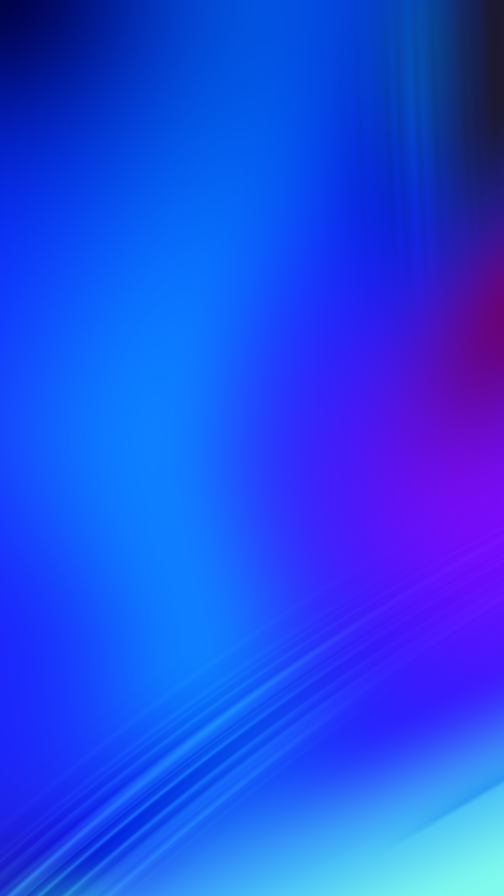
Write a Shadertoy shader that draws this background.

```glsl
// Abstract blue silk: a curved azure band over deep blue, with violet and
// crimson glows at the right, dark upper corners and a cyan lower corner.
// Soft elliptical glows are layered, then fine noise streaks follow an arc.

#define BLUE    vec3(0.11, 0.13, 0.99)
#define AZURE   vec3(0.04, 0.51, 1.00)
#define VIOLET  vec3(0.48, 0.05, 1.00)
#define CRIMSON vec3(0.43, 0.00, 0.42)
#define NAVY    vec3(0.00, 0.00, 0.25)
#define TEAL    vec3(0.02, 0.31, 0.64)
#define SHADOW  vec3(0.11, 0.09, 0.15)
#define CYAN    vec3(0.27, 0.74, 0.97)
#define MINT    vec3(0.50, 0.98, 0.93)
#define STREAK_DENSITY 95.0
#define STREAK_GAIN    0.48

float hash(float n) {
    return fract(sin(n * 127.1) * 4375.85);
}

float noise(float x) {
    float i = floor(x), f = fract(x);
    return mix(hash(i), hash(i + 1.0), f * f * (3.0 - 2.0 * f));
}

// Elliptical Gaussian, one at its centre
float glow(vec2 p, vec2 centre, vec2 radius) {
    vec2 d = (p - centre) / radius;
    return exp(-dot(d, d));
}

// Azure band: its spine bends with height and its left side is softer
float azureBand(vec2 p) {
    float spine = 0.32 + 0.19 * smoothstep(0.5, 1.0, p.y)
                + 0.08 * (1.0 - smoothstep(0.26, 0.5, p.y));
    float d = p.x - spine;
    float leftWidth = mix(0.24, 0.34, smoothstep(0.25, 0.55, p.y));
    float rightWidth = 0.22 + 0.05 * smoothstep(0.6, 0.9, p.y);
    float width = d < 0.0 ? leftWidth : rightWidth;
    float fade = smoothstep(-0.06, 0.28, p.y)
               * (1.0 - 0.48 * smoothstep(0.5, 1.0, p.y));
    return exp(-d * d / (width * width)) * fade;
}

// Layered fine lines along a rising arc; s is the height above the arc
float streaks(vec2 p, float s) {
    float across = s / (1.0 - 0.35 * p.x);
    float lines = 0.0;
    for (int i = 0; i < 3; i++) {
        float k = float(i);
        float n = noise(across * STREAK_DENSITY * (1.0 + 0.6 * k)
                        + p.x * (k - 1.0) * 1.2 + 40.0 + 17.0 * k);
        lines += (n * n * n - 0.25) / (1.0 + 0.7 * k);
    }
    float envelope = exp(-pow((s + 0.035) / 0.065, 2.0));
    return lines * envelope * (1.0 - 0.9 * smoothstep(0.2, 0.85, p.x));
}

void mainImage(out vec4 fragColor, in vec2 fragCoord) {
    vec2 p = fragCoord / iResolution.xy;

    // Main blue field and band
    vec3 col = mix(BLUE, AZURE, azureBand(p));
    col.z *= 1.0 - 0.10 * smoothstep(0.65, 1.0, p.y);
    col.x *= 1.0 - 0.9 * smoothstep(0.5, 0.9, p.y);

    // Violet glow, then crimson slanting down to the left
    col = mix(col, VIOLET, 0.97 * glow(p, vec2(1.0, 0.44), vec2(0.37, 0.205)));
    col = mix(col, vec3(0.02, 0.09, 0.85),
              0.7 * glow(p, vec2(0.79, 0.80), vec2(0.11, 0.12)));
    vec2 tilted = p + vec2(0.0, 0.38 * (1.0 - p.x));
    col = mix(col, CRIMSON, 0.97 * glow(tilted, vec2(1.04, 0.65), vec2(0.20, 0.125)));

    // Upper right: teal fold beside a dark edge, with fine bent lines
    float bend = p.x - 0.10 * pow(1.0 - p.y, 2.0) + 0.05 * p.y;
    float fold = noise(bend * 28.0) - 0.5;
    float thread = noise(bend * 85.0 + 9.0) - 0.5;
    col = mix(col, TEAL, 0.9 * glow(p, vec2(0.85, 0.95), vec2(0.13, 0.17)));
    float edge = smoothstep(0.81, 1.0, p.x + 0.03 * fold);
    float slant = p.y + 0.35 * (1.0 - p.x);
    col = mix(col, SHADOW, 0.95 * edge * smoothstep(0.67, 0.90, slant));
    col *= 1.0 + (0.18 * fold + 0.12 * thread)
               * glow(p, vec2(0.85, 0.86), vec2(0.15, 0.15));

    // Upper left corner
    col = mix(col, NAVY, glow(p, vec2(-0.04, 1.03), vec2(0.30, 0.16)));

    // Lower left dimming, lower azure haze and arc-shaped streaks
    col = mix(col, vec3(0.14, 0.11, 0.72),
              0.7 * glow(p, vec2(-0.02, 0.0), vec2(0.20, 0.10)));
    col = mix(col, vec3(0.07, 0.42, 0.96),
              0.6 * glow(p, vec2(0.45, 0.06), vec2(0.26, 0.09)));
    float s = p.y - (0.50 * p.x - 0.10 * p.x * p.x);
    float lit = exp(-pow((s + 0.055) / 0.045, 2.0));
    col = mix(col, vec3(0.08, 0.45, 0.96),
              0.4 * lit * (1.0 - smoothstep(0.35, 0.8, p.x)));
    col = mix(col, vec3(0.12, 0.56, 0.78),
              0.75 * glow(p, vec2(0.12, -0.01), vec2(0.12, 0.04)));
    col += STREAK_GAIN * streaks(p, s) * vec3(0.35, 0.85, 0.4);

    // Lower right cyan sheet, paler towards the corner
    float rise = p.y - (0.25 * p.x - 0.055);
    float sheet = 1.0 - smoothstep(-0.105, 0.05, rise - 0.015);
    vec3 sheetColour = mix(CYAN, MINT, 1.0 - smoothstep(-0.18, -0.05, rise));
    col = mix(col, sheetColour, sheet);

    // Soft crease across the sheet
    float crease = p.y - (0.06 + 0.33 * (p.x - 0.79));
    float creaseMask = smoothstep(0.72, 0.95, p.x) * smoothstep(-0.006, 0.003, crease);
    col -= vec3(0.12, 0.13, 0.03) * creaseMask * exp(-max(crease, 0.0) / 0.016);

    fragColor = vec4(clamp(col, 0.0, 1.0), 1.0);
}
```
